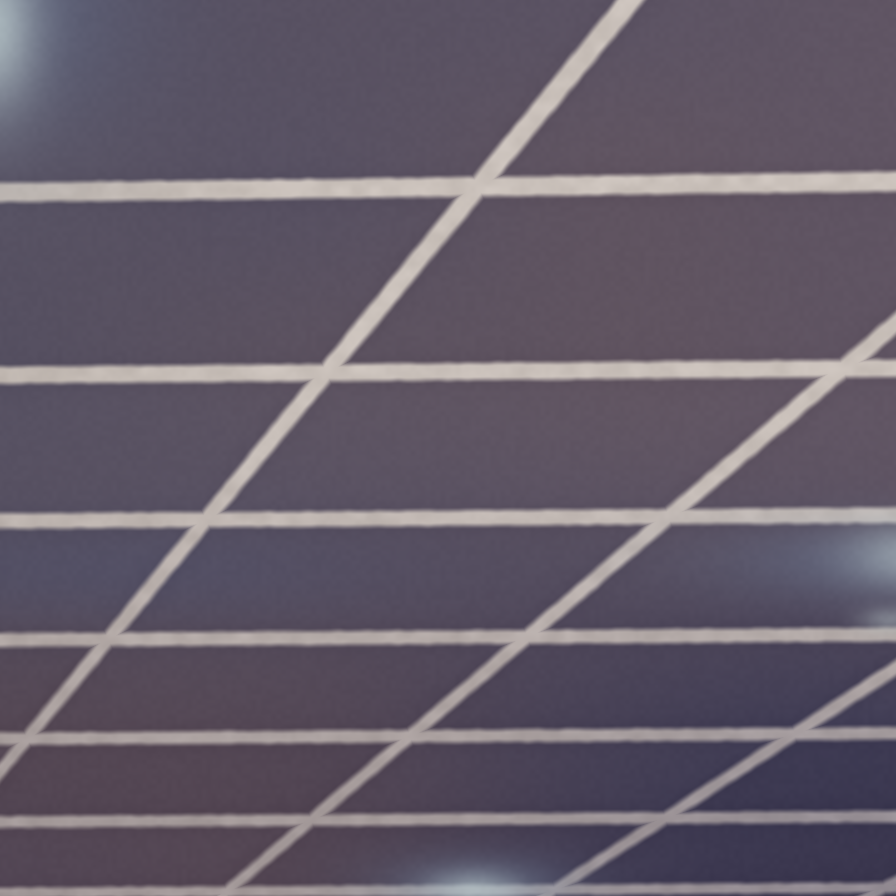
This texture is drawn by a WebGL 1 fragment shader. Its source:

```glsl
precision highp float;
// Dark glossy tiles receding in perspective, with pale grout lines and soft lamp reflections.

uniform vec2 u_resolution;

float hash(vec2 p) {
  vec3 q = fract(p.xyx * vec3(0.1031, 0.1030, 0.0973));
  q += dot(q, q.yzx + 33.33);
  return fract((q.x + q.y) * q.z);
}

float noise(vec2 p) {
  vec2 i = floor(p);
  vec2 f = fract(p);
  f = f * f * (3.0 - 2.0 * f);
  return mix(mix(hash(i), hash(i + vec2(1.0, 0.0)), f.x),
             mix(hash(i + vec2(0.0, 1.0)), hash(i + vec2(1.0, 1.0)), f.x), f.y);
}

// Soft elliptical light, 1 at its centre
float glow(vec2 p, vec2 center, vec2 radius) {
  vec2 q = (p - center) / radius;
  return exp(-dot(q, q));
}

// Distance from a coordinate to the nearest integer
float toInteger(float x) {
  return abs(fract(x + 0.5) - 0.5);
}

void main() {
  vec2 p = gl_FragCoord.xy / u_resolution;

  // Perspective: rows converge to a horizon below, columns to a point at lower left
  float tilt = 0.006 + 0.016 * pow(p.y, 4.0);
  float rowDepth = p.y + 1.001 - tilt * (p.x - 0.5);
  float depth = p.y + 1.001;
  float slope = (p.x + 0.931) / depth;
  vec2 cell = vec2((slope - 0.817) / 0.3605, 13.80 / rowDepth - 7.7);

  // Distances to the grout lines, in canvas units
  float rowDist = toInteger(cell.y) * rowDepth * rowDepth / 13.80;
  float colDist = toInteger(cell.x) * 0.3605 * depth / sqrt(1.0 + slope * slope);
  float wobble = 0.0012 * (noise(p * vec2(90.0, 70.0)) - 0.5);
  float edge = min(rowDist, colDist) + wobble - 0.0062 * depth;
  float grout = 1.0 - smoothstep(-0.0045, 0.0040, edge);

  // Tile surface: broad gradient, cloudy tint and a slight shift per tile
  vec3 tile = mix(mix(vec3(0.33, 0.275, 0.325), vec3(0.22, 0.21, 0.31), smoothstep(0.2, 1.0, p.x)),
                  mix(vec3(0.335, 0.315, 0.385), vec3(0.385, 0.335, 0.385), p.x),
                  smoothstep(0.0, 0.55, p.y));
  tile += 0.014 * (hash(floor(cell) + 20.0) - 0.5);
  tile += vec3(0.022, 0.006, -0.012) * (noise(p * vec2(3.0, 5.0) + 4.0) - 0.5);
  tile += vec3(-0.01, 0.01, 0.03) * glow(p, vec2(0.1, 0.36), vec2(0.4, 0.06));
  tile -= 0.022 * exp(-max(edge, 0.0) * 130.0);

  // Grout: warm and bright above, greyer toward the lower right
  vec3 groutColor = mix(vec3(0.64, 0.60, 0.60), vec3(0.79, 0.755, 0.73), smoothstep(0.0, 0.6, p.y));
  groutColor -= vec3(0.07, 0.06, 0.03) * smoothstep(0.4, 1.0, p.x) * (1.0 - smoothstep(0.0, 0.35, p.y));
  groutColor -= 0.05 * (1.0 - smoothstep(0.0, 0.35, p.x)) * p.y;
  groutColor += 0.05 * (noise(p * vec2(55.0, 75.0)) - 0.5);

  vec3 color = mix(tile, groutColor, grout);

  // Lamp reflections: wide blue haze with small pale cores
  float haze = 0.30 * glow(p, vec2(-0.02, 1.0), vec2(0.16, 0.17))
             + 0.35 * glow(p, vec2(1.03, 0.375), vec2(0.22, 0.045))
             + 0.35 * glow(p, vec2(0.53, 0.01), vec2(0.11, 0.035));
  float core = 0.75 * glow(p, vec2(-0.01, 0.97), vec2(0.05, 0.09))
             + 0.50 * glow(p, vec2(1.02, 0.38), vec2(0.07, 0.035))
             + 0.55 * glow(p, vec2(0.53, 0.005), vec2(0.05, 0.022))
             + 0.40 * glow(p, vec2(0.995, 0.308), vec2(0.035, 0.014));
  color = mix(color, vec3(0.46, 0.57, 0.70), haze);
  color = mix(color, vec3(0.76, 0.82, 0.82), min(core, 1.0));

  // Fine grain
  color += 0.012 * (noise(p * 180.0) - 0.5);

  gl_FragColor = vec4(clamp(color, 0.0, 1.0), 1.0);
}
```
